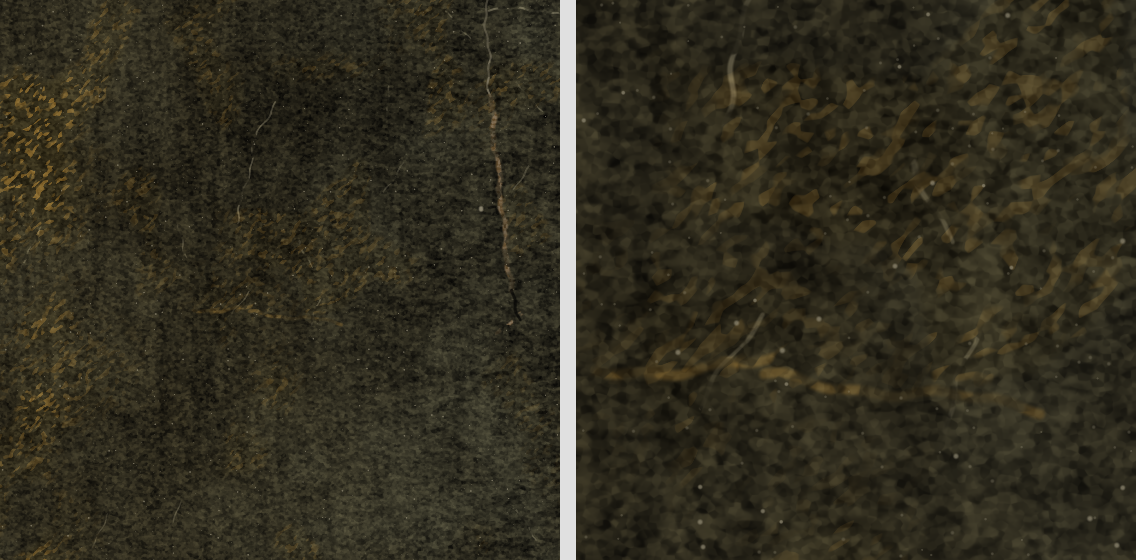
Left: the whole. Right: its middle third, enlarged.
A three.js fragment shader for this texture:

```glsl
// Dark, worn olive-brown painted surface with fine grain, gold abrasion and a long crack.
varying vec2 vUv;

vec2 hash2(vec2 p) {
  return fract(sin(vec2(dot(p, vec2(127.1, 311.7)), dot(p, vec2(269.5, 183.3)))) * 43758.55);
}

// Smooth cellular noise: random cell shades blended by distance to their seeds.
float cells(vec2 p) {
  vec2 id = floor(p);
  float total = 0.0, weight = 0.0;
  for (int y = -1; y <= 1; y++) {
    for (int x = -1; x <= 1; x++) {
      vec2 cell = id + vec2(float(x), float(y));
      vec2 seed = hash2(cell);
      vec2 d = cell + seed - p;
      float w = exp(-8.0 * dot(d, d));
      total += w * hash2(cell + 37.0).x;
      weight += w;
    }
  }
  return total / weight;
}

float blob(vec2 p, vec2 center, vec2 size) {
  vec2 d = (p - center) / size;
  return exp(-dot(d, d));
}

// Soft line from a to b.
float scratch(vec2 p, vec2 a, vec2 b, float width) {
  vec2 ab = b - a;
  float t = clamp(dot(p - a, ab) / dot(ab, ab), 0.0, 1.0);
  return 1.0 - smoothstep(width * 0.25, width, length(p - a - ab * t));
}

// Sparse pale dots, at most one per grid cell.
float specks(vec2 p, float share) {
  vec2 id = floor(p);
  vec2 rnd = hash2(id + 11.0);
  float d = length(p - id - 0.25 - 0.5 * hash2(id));
  return step(rnd.x, share) * (1.0 - smoothstep(0.03, 0.08 + 0.08 * rnd.y, d));
}

// Sparse short hairlines at mostly upright angles.
float hairs(vec2 p) {
  vec2 id = floor(p);
  vec2 rnd = hash2(id + 5.0);
  vec2 center = id + 0.35 + 0.3 * hash2(id);
  float angle = 0.8 + 1.6 * rnd.y;
  vec2 arm = vec2(cos(angle), sin(angle)) * 0.25;
  return step(rnd.x, 0.35) * scratch(p, center - arm, center + arm, 0.018);
}

void main() {
  vec2 p = vUv;
  vec2 wobble = 0.003 * vec2(sin(p.y * 61.0) + 0.5 * sin(p.y * 173.0),
                             sin(p.x * 53.0) + 0.5 * sin(p.x * 147.0));
  vec2 q = p + wobble;

  // Ground: broad mottling, upright streaks, level brush marks and grain.
  float mottle = cells(q * 6.0 + 3.0) * 0.6 + cells(q * 17.0) * 0.4;
  float streak = cells(q * vec2(55.0, 8.0) + 20.0);
  float brush = cells(q * vec2(42.0, 125.0));
  float grain = cells(p * vec2(130.0, 185.0));
  float dust = cells(p * 250.0 + 7.0);
  float brushed = 0.2 + 0.4 * smoothstep(0.45, 1.0, p.x);
  float shade = 0.98 + 0.45 * (mottle - 0.5) + 0.25 * (streak - 0.5)
              + brushed * (brush - 0.5) + 0.62 * (grain - 0.5) + 0.5 * (dust - 0.5);
  shade += 0.13 * blob(p, vec2(0.68, 0.1), vec2(0.35, 0.25))
         + 0.1 * blob(p, vec2(1.0, 0.8), vec2(0.16, 0.3))
         - 0.1 * blob(p, vec2(0.6, 0.8), vec2(0.28, 0.25));
  float cool = smoothstep(0.2, 1.0, p.x) * 0.5 + 0.5 * (mottle - 0.5);
  vec3 color = mix(vec3(0.18, 0.166, 0.114), vec3(0.172, 0.172, 0.135), cool) * shade;

  // Gold abrasion: patches filled with fine slanted flecks.
  float patchNoise = cells(q * vec2(11.0, 9.0) + 40.0);
  float worn = 0.6 * smoothstep(0.25, 0.02, p.x) * smoothstep(0.35, 0.8, patchNoise)
             + 0.35 * smoothstep(0.7, 0.92, patchNoise)
             + 0.9 * blob(p, vec2(0.085, 0.67), vec2(0.065, 0.12))
             + 0.5 * blob(p, vec2(0.1, 0.34), vec2(0.12, 0.08))
             + 0.4 * blob(p, vec2(0.58, 0.88), vec2(0.09, 0.02))
             + 0.45 * blob(p, vec2(0.49, 0.31), vec2(0.04, 0.05))
             + 0.3 * blob(p, vec2(0.44, 0.47), vec2(0.09, 0.06))
             + 0.35 * blob(p, vec2(0.87, 0.81), vec2(0.04, 0.05));
  vec2 slanted = vec2(0.75 * q.x + 0.66 * q.y, 0.75 * q.y - 0.66 * q.x);
  float flecks = smoothstep(0.6, 0.88, cells(slanted * vec2(95.0, 190.0)));
  color += min(worn, 1.0) * (flecks * vec3(0.3, 0.21, 0.07) + vec3(0.025, 0.014, -0.012));

  // Faint level seam and thin broken scratches.
  float broken = smoothstep(0.35, 0.7, cells(p * 95.0 + 60.0));
  float seam = max(scratch(q, vec2(0.35, 0.445), vec2(0.45, 0.45), 0.005),
                   scratch(q, vec2(0.45, 0.442), vec2(0.61, 0.424), 0.005));
  color += seam * (0.3 + 0.7 * broken) * vec3(0.17, 0.12, 0.04);
  float thin = max(scratch(q, vec2(0.49, 0.82), vec2(0.46, 0.76), 0.0025),
                   scratch(q, vec2(0.46, 0.76), vec2(0.42, 0.59), 0.0025));
  thin = max(thin, scratch(q, vec2(0.87, 0.984), vec2(1.0, 0.98), 0.003));
  thin = max(thin, 0.7 * hairs(q * 8.0));
  color += thin * (0.15 + 0.85 * broken) * vec3(0.2, 0.19, 0.16);

  // Long crack: pale and thin above, ochre and chipped below, dark at its foot.
  vec2 bend = vec2(0.875, 0.83), foot = vec2(0.912, 0.48);
  float upper = scratch(q, vec2(0.867, 1.01), bend, 0.003);
  float lower = scratch(q, bend, foot, 0.007) * (0.3 + 0.7 * broken);
  lower = max(lower, scratch(q, vec2(0.935, 0.437), vec2(0.885, 0.402), 0.005) * broken);
  color = mix(color, vec3(0.5, 0.47, 0.39), upper * (0.45 + 0.4 * broken));
  color = mix(color, mix(vec3(0.4, 0.3, 0.16), vec3(0.58, 0.5, 0.4), dust), 0.85 * lower);
  color *= 1.0 - 0.65 * scratch(q, foot, vec2(0.93, 0.425), 0.004);

  // Pale specks and one larger chip.
  float pale = max(0.65 * specks(p * 60.0, 0.06), 0.3 * specks(p * 95.0 + 0.5, 0.12));
  pale = max(pale, 0.85 * scratch(p, vec2(0.859, 0.626), vec2(0.859, 0.628), 0.006));
  gl_FragColor = vec4(mix(color, vec3(0.6, 0.57, 0.48), pale), 1.0);
}
```
